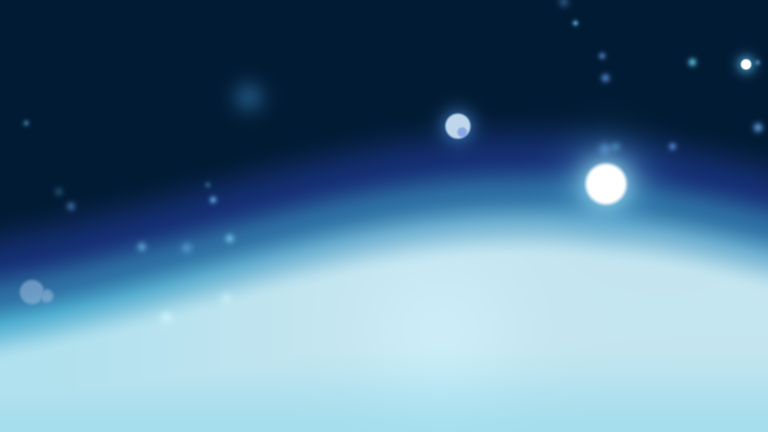
This background is drawn by a WebGL 1 fragment shader. Its source:

```glsl
precision highp float;
// Glowing pale horizon under a dark blue night, with bright orbs and drifting motes.

uniform vec2 u_resolution;

#define NIGHT  vec3(0.005, 0.105, 0.205)
#define INDIGO vec3(0.085, 0.19, 0.46)
#define AZURE  vec3(0.18, 0.44, 0.64)
#define SKY    vec3(0.39, 0.66, 0.80)
#define PALE   vec3(0.77, 0.90, 0.94)
#define AQUA   vec3(0.65, 0.87, 0.93)
#define HALO   vec3(0.30, 0.66, 0.84)
#define HORIZON_PEAK vec2(1.22, 0.555)
#define HORIZON_RISE 0.33
#define MOTES_PER_CLUSTER 10

float hash(float n) {
    return fract(sin(n * 127.1 + 3.7) * 43758.5453);
}

float glow(vec2 p, vec2 center, float radius) {
    vec2 q = (p - center) / radius;
    return exp(-dot(q, q));
}

float disc(vec2 p, vec2 center, float radius, float softness) {
    return 1.0 - smoothstep(radius - softness, radius + softness, length(p - center));
}

// Height of the middle of the blue band at a given x
float horizon(float x) {
    float dx = x - HORIZON_PEAK.x;
    return HORIZON_PEAK.y - HORIZON_RISE * (1.0 - exp(-dx * dx / 1.13));
}

vec3 atmosphere(vec2 p) {
    float depth = horizon(p.x) - p.y;
    float leftSide = 1.0 - smoothstep(0.0, 0.9, p.x);

    // The lit ground turns from pale to aqua toward the bottom and the left
    float aquaAmount = max(1.0 - smoothstep(0.0, 0.22, p.y), 0.65 * leftSide);
    vec3 ground = mix(PALE, AQUA, aquaAmount);
    vec3 sky = mix(SKY, vec3(0.29, 0.67, 0.81), leftSide);

    vec3 color = mix(NIGHT, INDIGO, smoothstep(-0.20, -0.065, depth));
    color = mix(color, AZURE, smoothstep(-0.085, 0.01, depth));
    color = mix(color, sky, smoothstep(0.0, 0.075, depth));
    color = mix(color, ground, smoothstep(0.045, 0.155, depth));
    return color + 0.03 * glow(p, vec2(1.02, 0.23), 0.18);
}

// Small soft lights scattered around one center
vec3 motes(vec2 p, vec2 center, vec2 spread, float seed) {
    vec3 light = vec3(0.0);
    for (int i = 0; i < MOTES_PER_CLUSTER; i++) {
        float n = seed + float(i) * 4.0;
        vec2 offset = vec2(hash(n), hash(n + 1.0)) * 2.0 - 1.0;
        vec2 place = center + spread * offset;
        float radius = mix(0.006, 0.016, hash(n + 2.0));
        float strength = mix(0.2, 0.75, hash(n + 3.0));
        vec3 tint = mix(vec3(0.35, 0.50, 0.85), vec3(0.40, 0.80, 0.90), hash(n + 2.5));
        light += tint * strength * glow(p, place, radius);
    }
    return light;
}

void main() {
    vec2 p = gl_FragCoord.xy / u_resolution.y;
    vec3 color = atmosphere(p);

    // Scattered motes: low on the left, high on the right
    vec3 light = motes(p, vec2(0.28, 0.50), vec2(0.26, 0.24), 1.0);
    light += motes(p, vec2(1.50, 0.82), vec2(0.28, 0.18), 61.0);
    color += light * (1.0 - color);

    // Faint distant blur
    color += vec3(0.09, 0.17, 0.22) * glow(p, vec2(0.576, 0.775), 0.038);

    // Hazy double puff near the left edge
    float puff = max(disc(p, vec2(0.074, 0.324), 0.028, 0.006),
                     disc(p, vec2(0.108, 0.315), 0.015, 0.007));
    color = mix(color, vec3(0.62, 0.74, 0.88), 0.55 * puff);

    // Muted moon with a blue patch
    vec2 moon = vec2(1.060, 0.708);
    color = mix(color, vec3(0.25, 0.50, 0.78), 0.85 * glow(p, moon, 0.038));
    vec3 moonColor = mix(vec3(0.75, 0.84, 0.92), vec3(0.53, 0.66, 0.90),
                         disc(p, moon + vec2(0.010, -0.014), 0.011, 0.004));
    color = mix(color, moonColor, disc(p, moon, 0.029, 0.004));

    // Large white sun with a wide halo
    vec2 sun = vec2(1.403, 0.574);
    color = mix(color, HALO, 0.55 * glow(p, sun, 0.092));
    color = mix(color, vec3(0.68, 0.91, 0.97), 0.9 * glow(p, sun, 0.056));
    color = mix(color, vec3(1.0), disc(p, sun, 0.047, 0.007));

    // Small white star at the upper right
    vec2 star = vec2(1.727, 0.851);
    color = mix(color, HALO, 0.75 * glow(p, star, 0.022));
    color = mix(color, vec3(1.0), disc(p, star, 0.012, 0.003));

    gl_FragColor = vec4(clamp(color, 0.0, 1.0), 1.0);
}
```
